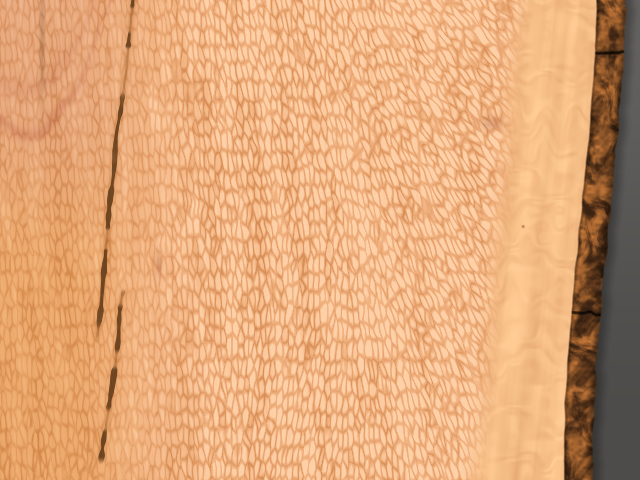
Reproduce this texture procedurally as a Shadertoy shader.

```glsl
// Draws a pale wood plank with slanted flecks, resin cracks and a bark edge on grey.
#define FLECK_SIZE vec2(0.0115, 0.036)
#define FLECK_DEPTH 0.95
#define DARK_WOOD vec3(0.84, 0.55, 0.33)
#define MID_WOOD vec3(0.945, 0.70, 0.505)
#define PALE_WOOD vec3(0.995, 0.815, 0.655)
#define SAPWOOD vec3(0.965, 0.745, 0.53)
#define BARK_DARK vec3(0.24, 0.14, 0.07)
#define BARK_LIGHT vec3(0.66, 0.40, 0.19)
#define BACKDROP vec3(0.36, 0.355, 0.345)
#define BARK_WIDTH 0.06

vec2 hash2(vec2 p) {
    vec3 q = fract(p.xyx * vec3(0.1031, 0.1030, 0.0973));
    q += dot(q, q.yzx + 33.33);
    return fract((q.xx + q.yz) * q.zy);
}

float noise(vec2 p) {
    vec2 i = floor(p), f = fract(p);
    f = f * f * (3.0 - 2.0 * f);
    float low = mix(hash2(i).x, hash2(i + vec2(1, 0)).x, f.x);
    float high = mix(hash2(i + vec2(0, 1)).x, hash2(i + vec2(1, 1)).x, f.x);
    return mix(low, high, f.y);
}

float fbm(vec2 p) {
    float sum = 0.0, amp = 0.53;
    for (int i = 0; i < 4; i++) {
        sum += amp * noise(p);
        p = p * 2.03 + 17.1;
        amp *= 0.5;
    }
    return sum;
}

float spot(vec2 p, vec2 center, vec2 radius) {
    vec2 d = (p - center) / radius;
    return exp(-dot(d, d));
}

// Sideways lean of the flecks for each step down the plank
float grainSlope(vec2 p) {
    float lean = 0.08 + 0.17 * smoothstep(0.3, 0.55, p.x) * p.y;
    lean += 0.6 * smoothstep(0.65, 1.0, p.x) * (0.5 + 0.5 * p.y);
    return lean - 0.25 * spot(p, vec2(0.62, 0.2), vec2(0.15, 0.3));
}

// Packed long cells: x is the gap to the next cell, y a random shade
vec2 flecks(vec2 p, float slope) {
    vec2 grid = p / FLECK_SIZE, base = floor(grid);
    float near = 9.0, second = 9.0, shade = 0.0;
    for (int j = -1; j <= 1; j++)
    for (int i = -2; i <= 2; i++) {
        vec2 id = base + vec2(i, j), rnd = hash2(id);
        vec2 d = (id + 0.1 + 0.8 * rnd - grid) * FLECK_SIZE;
        vec2 local = vec2(d.x + slope * d.y, d.y - slope * d.x) * inversesqrt(1.0 + slope * slope);
        float dist = length(local / FLECK_SIZE);
        second = min(second, max(near, dist));
        if (dist < near) { near = dist; shade = rnd.y; }
    }
    return vec2(second - near, shade);
}

// Broken resin line: x is the dark core, y the soft stain
vec2 crack(vec2 p, float center, float bottom, float top, float seed) {
    float wobble = 0.008 * (noise(vec2(p.y * 14.0, seed)) - 0.5);
    float d = abs(p.x - center - wobble);
    float span = smoothstep(bottom, bottom + 0.02, p.y) * (1.0 - smoothstep(top - 0.02, top, p.y));
    float broken = smoothstep(0.34, 0.58, noise(vec2(p.y * 24.0, seed + 5.0)));
    float width = 0.001 + 0.0045 * broken * noise(vec2(p.y * 60.0, seed + 9.0));
    return span * vec2((0.25 + 0.75 * broken) * (1.0 - smoothstep(width, width + 0.0025, d)), exp(-d * d / 0.00006));
}

vec3 wood(vec2 p) {
    float sapEdge = 0.99 + 0.1 * p.y + 0.02 * (noise(vec2(p.y * 6.0, 3.0)) - 0.5);
    float sap = smoothstep(-0.035, 0.03, p.x - sapEdge);
    float center = smoothstep(0.25, 0.5, p.x) * (1.0 - sap);
    float slope = grainSlope(p);
    float across = p.x + 0.1 * p.y;

    // Flecks over broad upright streaks
    vec2 cell = flecks(p + 0.004 * (noise(p * 45.0) - 0.5), slope);
    float body = smoothstep(0.02, 0.5, cell.x);
    float tone = 0.43 + 0.12 * center + 0.3 * (fbm(vec2(across * 22.0, p.y * 1.6)) - 0.5);
    tone += 0.22 * (noise(vec2(across * 170.0, p.y * 9.0)) - 0.5);
    tone += FLECK_DEPTH * mix(0.32, 0.66, center) * (body - 0.5 + 0.35 * (cell.y - 0.5));
    tone += 0.1 * smoothstep(0.5, 0.95, p.x);
    vec3 col = mix(DARK_WOOD, MID_WOOD, smoothstep(0.0, 0.52, tone));
    col = mix(col, PALE_WOOD, smoothstep(0.48, 0.95, tone));

    // Rosy arched rings at upper left, amber tint at lower left
    float left = 1.0 - smoothstep(0.12, 0.35, p.x);
    float arch = p.y - 0.72 - 9.6 * (p.x - 0.055) * (p.x - 0.055) + 0.03 * (noise(p * 18.0) - 0.5);
    float rings = exp(-arch * arch / 0.0002) + 0.5 * exp(-pow((arch - 0.09) / 0.02, 2.0));
    col *= 1.0 - left * vec3(0.06, 0.13, 0.13) * rings;
    col *= mix(vec3(1.0), mix(vec3(0.98, 0.95, 0.85), vec3(0.96, 0.94, 0.96), smoothstep(0.4, 0.8, p.y)), left);
    col *= 1.0 - 0.14 * spot(p, vec2(0.088, 0.92), vec2(0.005, 0.13));

    // Smooth outer rings with a scaly ripple
    float band = fbm(vec2((p.x - 0.1 * p.y) * 38.0, p.y * 1.5)) - 0.5;
    float ripple = noise(vec2(p.x * 42.0, p.y * 75.0 + 5.0 * noise(p * 30.0))) - 0.5;
    col = mix(col, SAPWOOD * (1.0 + vec3(0.11, 0.17, 0.25) * band + vec3(0.05, 0.09, 0.13) * ripple), sap);

    // Knots and cracks
    float knots = 0.2 * spot(p, vec2(1.024, 0.743), vec2(0.024, 0.014)) + 0.2 * spot(p, vec2(0.33, 0.448), vec2(0.007, 0.025));
    col *= 1.0 - vec3(0.6, 1.0, 1.2) * (knots + 0.45 * spot(p, vec2(1.09, 0.528), vec2(0.003)));
    vec2 split = max(crack(p, 0.174 + 0.1 * p.y, 0.285, 1.05, 2.0), crack(p, 0.209 + 0.12 * p.y, 0.03, 0.4, 8.0));
    col *= 1.0 - vec3(0.08, 0.14, 0.24) * split.y;
    return mix(col, vec3(0.36, 0.22, 0.09), 0.85 * split.x);
}

vec3 bark(vec2 p, float depth) {
    float rough = fbm(vec2(p.x * 48.0, p.y * 38.0) + 2.5 * noise(p * 20.0));
    vec3 col = mix(BARK_DARK, BARK_LIGHT, smoothstep(0.24, 0.72, rough));
    col *= 0.82 + 0.36 * noise(p * vec2(110.0, 160.0));
    col *= mix(0.65, 1.0, smoothstep(0.0, 0.009, depth)) * mix(1.0, 0.6, smoothstep(0.7, 1.0, depth / BARK_WIDTH));
    float bend = 0.008 * (noise(vec2(p.x * 70.0, 4.0)) - 0.5);
    float seam = min(abs(p.y - 0.892 + bend), abs(p.y - 0.347 + bend));
    return col * mix(0.3, 1.0, smoothstep(0.001, 0.005, seam));
}

void mainImage(out vec4 fragColor, in vec2 fragCoord) {
    vec2 p = fragCoord / iResolution.y;
    float blur = 1.2 / iResolution.y;
    float edge = 1.174 + 0.02 * p.y + 0.05 * smoothstep(0.1, 1.0, p.y) + 0.004 * (fbm(vec2(p.y * 25.0, 1.0)) - 0.5);
    float depth = p.x - edge;
    float outer = depth - BARK_WIDTH - 0.008 * (fbm(vec2(p.y * 30.0, 7.0)) - 0.5);

    vec3 col = mix(wood(p), bark(p, depth), smoothstep(-blur, blur, depth));
    vec3 back = BACKDROP * mix(0.84, 1.08, smoothstep(0.1, 1.0, p.y)) * mix(0.72, 1.0, smoothstep(0.0, 0.03, outer));
    col = mix(col, back, smoothstep(-blur, blur, outer));
    fragColor = vec4(col, 1.0);
}
```
